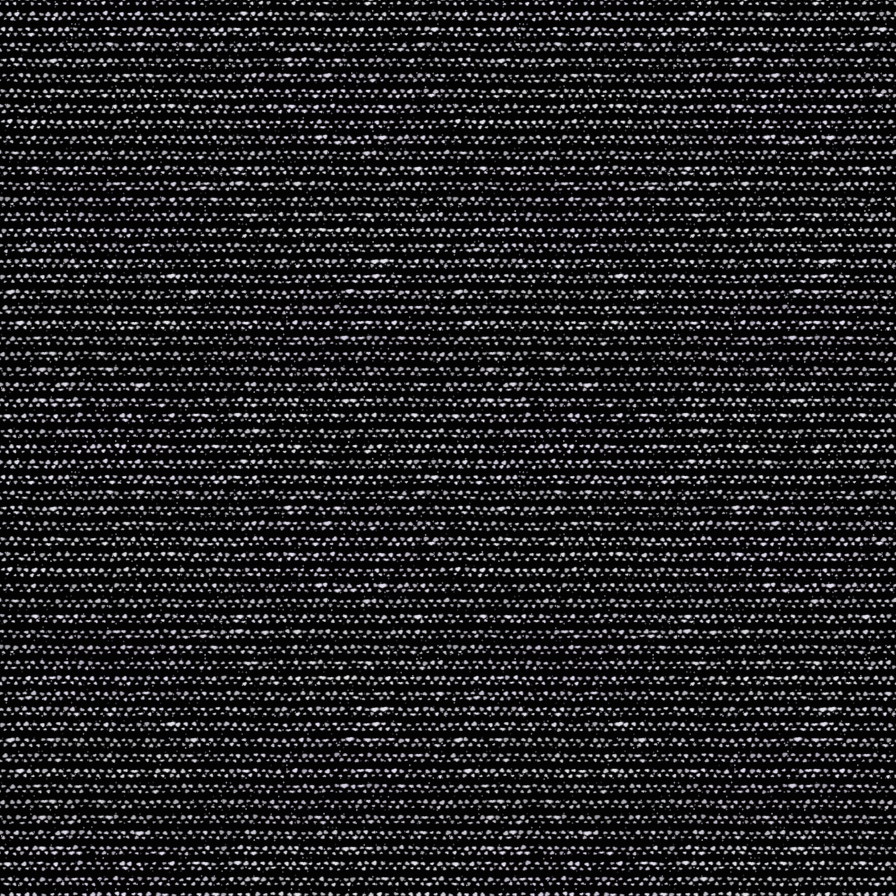
Give the GLSL for this texture, as a WebGL 1 fragment shader.

```glsl
precision highp float;
uniform vec2 u_resolution;

const float TAU = 6.2831853;
const vec2 CELLS = vec2(55.0, 29.0); // dots and double rows per tile

vec2 hash2(vec2 p) {
  vec3 q = fract(p.xyx * vec3(0.1031, 0.1030, 0.0973));
  q += dot(q, q.yzx + 33.33);
  return fract((q.xx + q.yz) * q.zy);
}

// One strand of knots; distances are in units of the row pitch
float strand(vec2 p, float height, vec2 radius, float shift, float seed, float blur) {
  p.x += shift;
  vec2 cell = floor(p);
  float light = 0.0;
  for (int i = -1; i <= 1; i++) {
    vec2 id = cell + vec2(float(i), 0.0);
    vec2 key = mod(id, CELLS) + seed;
    vec2 jitter = hash2(key) - 0.5;
    vec2 wear = hash2(key + 71.3);
    vec2 d = p - id - vec2(0.5, height) - jitter * vec2(0.24, 0.07);
    d.x *= CELLS.y / CELLS.x;

    // Uneven outline, with a few knots drawn out sideways
    float angle = atan(d.y, d.x + 0.0001);
    float lump = 1.0 + 0.1 * sin(2.0 * angle + TAU * wear.x) + 0.1 * sin(3.0 * angle + TAU * wear.y);
    vec2 r = radius * mix(0.75, 1.2, wear.x) * lump;
    r.x *= 1.0 + 0.6 * step(0.93, wear.y);
    float edge = (length(d / r) - 1.0) * r.y;
    float knot = 1.0 - smoothstep(-1.2 * blur, 0.75 * blur, edge);
    light = max(light, knot * mix(0.72, 1.0, wear.y));
  }
  return light;
}

// Loose fibre specks, one at most per fine cell
float specks(vec2 t, vec2 grid) {
  vec2 p = t * grid;
  vec2 key = mod(floor(p), grid);
  vec2 place = hash2(key + 13.7);
  vec2 kind = hash2(key + 151.9);
  float d = length(fract(p) - mix(vec2(0.35), vec2(0.65), place));
  float dab = 1.0 - smoothstep(0.08, 0.35, d);
  return dab * step(0.88, kind.x) * mix(0.12, 0.6, kind.y * kind.y);
}

void main() {
  vec2 uv = gl_FragCoord.xy / u_resolution;
  vec2 tile = fract(uv * 2.0);
  float blur = 0.03 + CELLS.y / u_resolution.y;

  // Rows with a very slight waver
  vec2 p = tile * CELLS + vec2(0.0, 0.56);
  p.y += 0.015 * sin(TAU * (3.0 * tile.x + tile.y)) + 0.015 * sin(TAU * (11.0 * tile.x - 2.0 * tile.y));
  p.x += 0.15 * sin(TAU * (2.0 * tile.y + tile.x));
  float row = mod(floor(p.y), CELLS.y);
  vec2 rowWear = hash2(vec2(row, 5.0));

  // Heavy upper knots, smaller staggered lower ones
  float upper = strand(p, 0.66, vec2(0.165, 0.122), rowWear.x * 0.5, 0.0, blur);
  float lower = strand(p, 0.34, vec2(0.125, 0.1), rowWear.x * 0.5 + 0.5, 211.0, blur);
  float light = max(upper, lower) * mix(0.92, 1.05, rowWear.y);
  light = max(light, specks(tile, vec2(110.0, 101.0)));

  // Near-black ground and grey yarn drifting towards lavender
  float tint = 0.5 + 0.5 * sin(TAU * (2.0 * tile.y + 0.2)) * sin(TAU * tile.x);
  vec3 ground = mix(vec3(0.010, 0.013, 0.012), vec3(0.013, 0.010, 0.017), tint);
  vec3 yarn = mix(vec3(0.89, 0.89, 0.91), vec3(0.90, 0.87, 0.95), tint);
  gl_FragColor = vec4(mix(ground, yarn, clamp(light, 0.0, 1.0)), 1.0);
}
```
